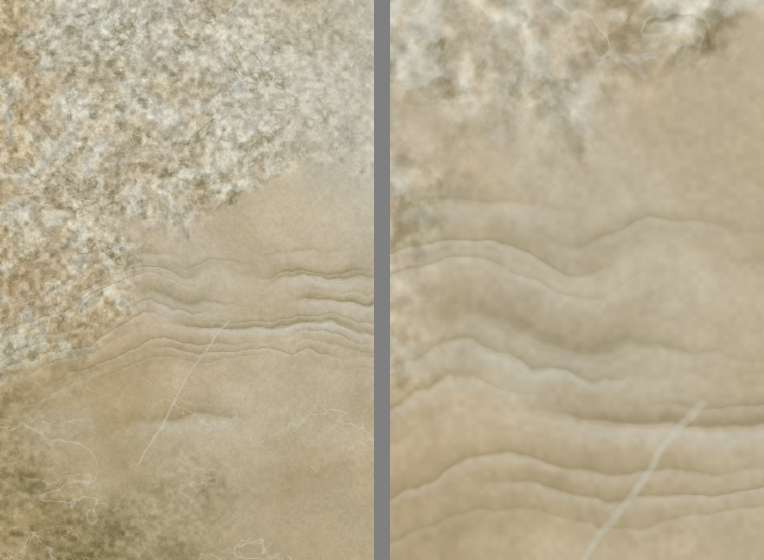
Left, the full canvas; right, a detail of the centre.
Reproduce this texture procedurally as a Shadertoy shader.

```glsl
#define CHALK vec3(0.78, 0.78, 0.73)
#define STONE vec3(0.745, 0.70, 0.605)
#define SAND vec3(0.69, 0.635, 0.505)
#define RUST vec3(0.70, 0.60, 0.43)
#define OLIVE vec3(0.47, 0.43, 0.28)
#define CRUST_GRAIN 0.34
#define COARSE_LAYERS 25.0
#define FINE_LAYERS 66.0
#define LAYER_CONTRAST 0.62
#define VEIN_STRENGTH 0.45

float hash(vec2 p) {
    vec3 h = fract(vec3(p.xyx) * 0.1031);
    h += dot(h, h.yzx + 33.33);
    return fract((h.x + h.y) * h.z);
}

float noise(vec2 p) {
    vec2 cell = floor(p), f = fract(p);
    f = f * f * (3.0 - 2.0 * f);
    return mix(mix(hash(cell), hash(cell + vec2(1, 0)), f.x),
               mix(hash(cell + vec2(0, 1)), hash(cell + 1.0), f.x), f.y);
}

float fbm(vec2 p) {
    float sum = 0.0, amp = 0.516;
    for (int i = 0; i < 5; i++) {
        sum += amp * noise(p);
        p = mat2(1.6, 1.2, -1.2, 1.6) * p + 11.7;
        amp *= 0.5;
    }
    return sum;
}

// Thin crinkled line along the middle contour of the noise
float thread(vec2 p, float width) {
    return 1.0 - smoothstep(0.0, width, abs(fbm(p) - 0.5));
}

// How visible a layer edge is along its length
float edgeStrength(float layer, float x) {
    return smoothstep(0.3, 0.75, noise(vec2(x * 7.0 + layer * 7.3, layer * 3.1)));
}

// Layer edges: x = pale lip below each edge, y = shadow fading above it
vec2 strata(float v, float x, float count) {
    float t = v * count, layer = floor(t), f = t - layer;
    float lip = smoothstep(0.45, 0.9, f) * (1.0 - smoothstep(0.92, 1.0, f));
    float shade = smoothstep(0.0, 0.1, f) * exp(-4.0 * f);
    return vec2(lip * edgeStrength(layer + 1.0, x), shade * edgeStrength(layer, x));
}

float segment(vec2 p, vec2 a, vec2 b) {
    vec2 d = b - a;
    return length(p - a - d * clamp(dot(p - a, d) / dot(d, d), 0.0, 1.0));
}

void mainImage(out vec4 fragColor, in vec2 fragCoord) {
    vec2 p = fragCoord / iResolution.y;
    vec2 warp = vec2(fbm(p * 6.0), fbm(p * 6.0 + 17.0)) - 0.5;
    vec2 q = p + 0.09 * warp;
    float cloud = fbm(q * 5.0) - 0.5;
    float mottle = fbm(q * 15.0 + 3.0) - 0.5;
    float grain = fbm(p * 105.0) - 0.5;
    float softRight = mix(1.0, 0.45, smoothstep(0.38, 0.66, p.x));

    // Ground: sandy below, paler and cooler towards the top
    vec3 col = mix(SAND, STONE, smoothstep(0.08, 0.52, p.y + 0.6 * cloud + 0.2 * (p.x - 0.33)));
    float chill = smoothstep(0.58, 1.0, p.y + 0.5 * cloud + 0.4 * (p.x - 0.3));
    col = mix(col, CHALK, 0.6 * chill);
    float rust = smoothstep(0.48, 0.72, fbm(q * 6.0 + 40.0));
    col = mix(col, RUST, rust * mix(0.55, 0.2, smoothstep(0.1, 0.5, p.x)));

    // Rough crust, reaching further down on the left
    float crust = smoothstep(-0.03, 0.05, p.y - 0.39 - 0.52 * p.x + 0.4 * cloud);
    float rough = crust * softRight;
    float flakes = smoothstep(0.49, 0.68, fbm(q * 38.0) + 0.4 * mottle);
    float pits = smoothstep(0.56, 0.75, fbm(q * 60.0 + 8.0));
    float cracks = thread(q * 13.0, 0.022) * smoothstep(0.4, 0.65, noise(p * 22.0));
    col += mottle * mix(0.10, 0.14, rough);
    col = mix(col, CHALK, 0.6 * rough * flakes);
    col = mix(col, OLIVE, rough * (0.35 * pits + 0.3 * cracks));
    col = mix(col, CHALK, 0.5 * rough * thread(q * 17.0 + 5.0, 0.018));
    col += grain * CRUST_GRAIN * rough;

    // Wavy strata, sagging towards the left edge
    float v = p.y - 0.09 * smoothstep(-0.06, 0.3, p.x)
            - 0.09 * (fbm(p * vec2(5.0, 4.0) + 2.0) - 0.5)
            - 0.025 * (fbm(p * vec2(17.0, 13.0)) - 0.5);
    float bed = smoothstep(0.24, 0.27, v) * (1.0 - smoothstep(0.41, 0.47, v));
    vec2 coarse = strata(v, p.x, COARSE_LAYERS);
    vec2 fine = strata(v + 0.004 * mottle, p.x + 3.0, FINE_LAYERS);
    vec2 layers = bed * (coarse + 0.65 * fine) * LAYER_CONTRAST;
    float tint = noise(vec2(p.x * 3.0, v * 45.0)) - 0.5;
    col += bed * tint * vec3(0.06, 0.065, 0.08);

    // Sparse ledges in the smooth lower stone
    float lowBed = smoothstep(0.02, 0.08, v) * (1.0 - smoothstep(0.17, 0.23, v));
    vec2 ledge = strata(v + 0.06 * cloud, p.x + 8.0, 13.0);
    layers += lowBed * ledge * vec2(0.4, 0.5) * smoothstep(0.12, 0.35, p.x);
    col = mix(col, CHALK, clamp(0.8 * layers.x, 0.0, 1.0));
    col = mix(col, OLIVE, clamp(layers.y, 0.0, 0.8));

    // Dark weathered corner
    float corner = 1.0 - smoothstep(0.02, 0.42, length(p * vec2(1.0, 1.3)) - 0.7 * cloud);
    float stain = smoothstep(0.42, 0.62, fbm(q * 20.0 + 6.0));
    col = mix(col, OLIVE, corner * (0.3 + 0.45 * stain));
    col += corner * grain * 0.25;

    // Pale veins, and one long diagonal fracture
    float low = 1.0 - smoothstep(0.26, 0.38, p.y);
    float veins = thread(q * 6.0 + 21.0, 0.011) + 0.7 * thread(q * 10.0 + 33.0, 0.012);
    veins *= low * smoothstep(0.3, 0.6, noise(p * 9.0 + 4.0));
    float fracture = segment(p + 0.05 * warp, vec2(0.41, 0.43), vec2(0.25, 0.17));
    veins += 1.0 - smoothstep(0.0008, 0.0032, fracture);
    col = mix(col, CHALK, VEIN_STRENGTH * min(veins, 1.3));

    // Fine surface grain
    col += 0.035 * (noise(p * 260.0) - 0.5) + 0.05 * grain;
    fragColor = vec4(clamp(col, 0.0, 1.0), 1.0);
}
```
